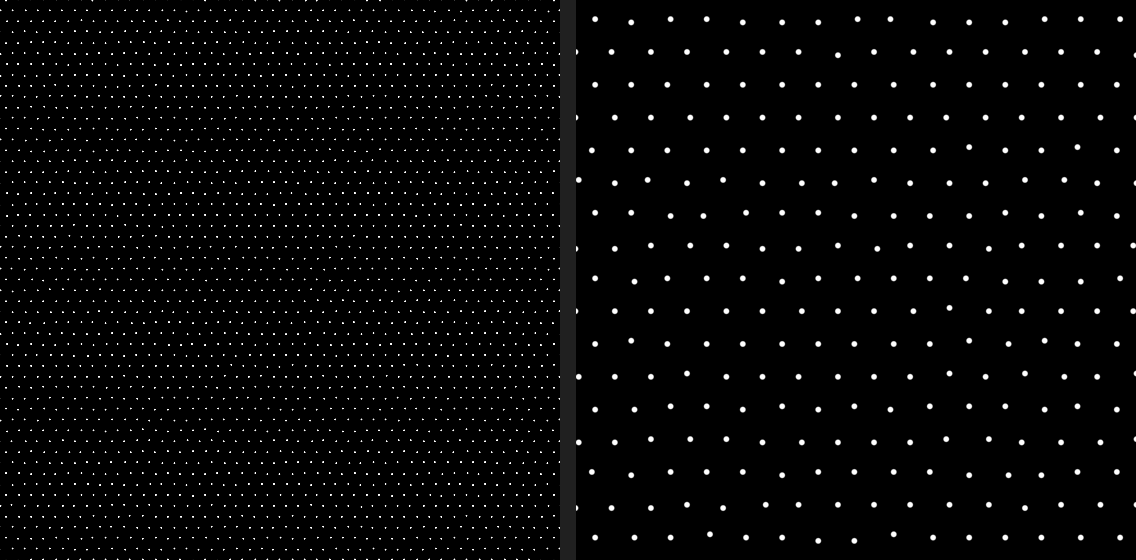
Left, the full canvas; right, a detail of the centre.
A Shadertoy shader for this pattern:

```glsl
const vec2 REPEATS = vec2(45.0, 52.0);    // dots across, rows down
const vec2 ORIGIN = vec2(0.0, 0.0006);    // shift of the first row
const float ROW_SHIFT = 0.5;              // offset of every other row, in cells
const float JITTER = 0.0024;              // full range of the scatter
const float SNAP = 512.0;                 // lattice that dot centres settle on
const float CORE_RADIUS = 0.6 / SNAP;
const float HALO_RADIUS = 1.12 / SNAP;
const vec3 GROUND_COLOR = vec3(0.0);
const vec3 DOT_COLOR = vec3(1.0);

vec2 hash2(vec2 p) {
    vec2 q = vec2(dot(p, vec2(127.1, 311.7)), dot(p, vec2(269.5, 183.3)));
    return fract(sin(q) * 43758.5453);
}

// Centre of the staggered, slightly scattered dot nearest to p
vec2 nearestDot(vec2 p) {
    vec2 cell = (p - ORIGIN) * REPEATS;
    float row = round(cell.y);
    float shift = ROW_SHIFT * (1.0 - mod(row, 2.0));
    float column = round(cell.x - shift);
    vec2 center = ORIGIN + vec2(column + shift, row) / REPEATS;
    center += (hash2(vec2(column, row)) - 0.5) * JITTER;
    return (floor(center * SNAP) + 0.5) / SNAP;
}

void mainImage(out vec4 fragColor, in vec2 fragCoord) {
    vec2 p = fragCoord / iResolution.y;

    // Bright core fading into a faint halo
    float dist = length(p - nearestDot(p));
    float coverage = 1.0 - smoothstep(CORE_RADIUS, HALO_RADIUS, dist);

    fragColor = vec4(mix(GROUND_COLOR, DOT_COLOR, coverage), 1.0);
}
```
